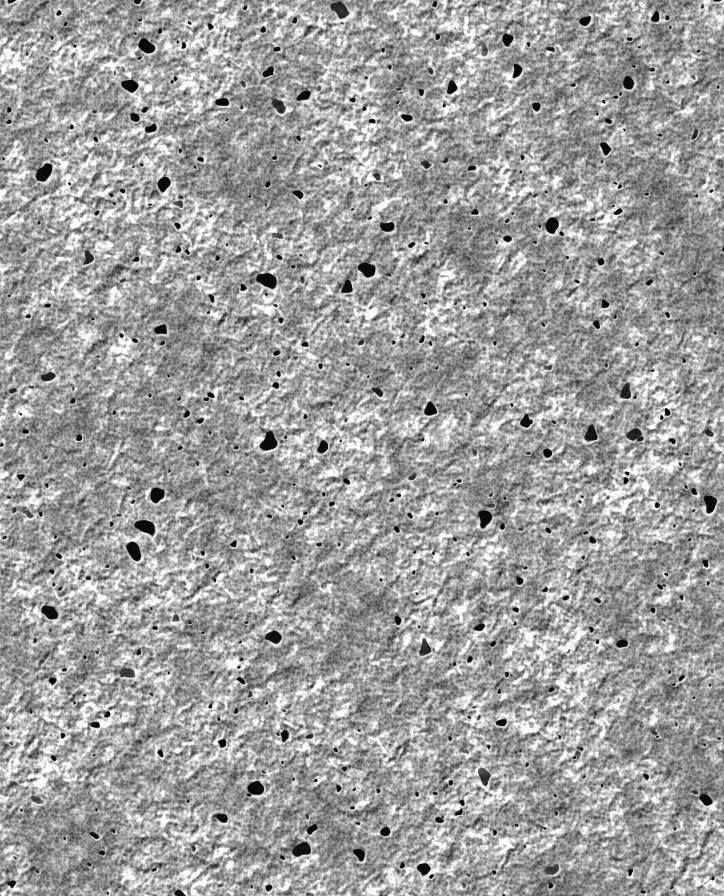
Reproduce this texture procedurally as a WebGL 2 fragment shader.

```glsl
#version 300 es
precision highp float;

uniform vec2 u_resolution;
out vec4 outColor;

vec2 hash2(vec2 cell) {
    vec3 q = fract(cell.xyx * vec3(0.1031, 0.1030, 0.0973));
    q += dot(q, q.yzx + 33.33);
    return fract((q.xx + q.yz) * q.zy);
}

// Distance to the nearest scattered point
float cellular(vec2 p) {
    vec2 base = floor(p);
    float nearest = 4.0;
    for (int y = -1; y <= 1; y++) {
        for (int x = -1; x <= 1; x++) {
            vec2 cell = base + vec2(x, y);
            vec2 d = cell + hash2(cell) - p;
            nearest = min(nearest, dot(d, d));
        }
    }
    return sqrt(nearest);
}

// Broad cloudy tone from layered, bent sines
float mottling(vec2 p, float freq) {
    float sum = 0.0, amp = 0.5;
    for (int i = 0; i < 4; i++) {
        p = mat2(0.8, 0.6, -0.6, 0.8) * p + 0.37;
        vec2 q = p * freq;
        sum += amp * sin(q.x + 1.7 * sin(q.y * 0.8)) * sin(q.y + 1.3 * sin(q.x * 0.7));
        freq *= 1.9;
        amp *= 0.65;
    }
    return sum;
}

vec2 warp(vec2 p, float freq, float amount) {
    vec2 bend = sin(p.yx * freq + 2.0 * sin(p * freq * 0.63 + 1.3));
    bend += 0.6 * sin(p.yx * freq * 2.3 + 1.5 * sin(p * freq * 1.7));
    return p + amount * bend;
}

float stoneHeight(vec2 p) {
    vec2 q = warp(p, 95.0, 0.004);
    return 0.46 * cellular(q * 40.0)
         + 0.30 * cellular(q * 83.0 + 17.0)
         + 0.19 * cellular(p * 165.0 + 41.0);
}

// x: dark hollow, y: lit rim on the far wall
vec2 pits(vec2 p, float freq, float share, float minRadius, float maxRadius, vec2 lightDir) {
    vec2 base = floor(p * freq);
    vec2 result = vec2(0.0);
    for (int y = -1; y <= 1; y++) {
        for (int x = -1; x <= 1; x++) {
            vec2 cell = base + vec2(x, y);
            vec2 shape = hash2(cell + 71.0);
            vec2 kind = hash2(cell + 153.0);
            vec2 d = p - (cell + hash2(cell + 29.0)) / freq;
            float radius = mix(minRadius, maxRadius, shape.x * shape.x);
            float turn = 6.2832 * shape.y;
            vec2 axis = vec2(cos(turn), sin(turn));
            vec2 local = vec2(dot(d, axis), dot(d, vec2(-axis.y, axis.x)));
            local.y += 0.25 * radius * sin(local.x / radius * 1.8 + turn);
            local *= vec2(mix(0.65, 1.0, kind.y), 1.15);
            float dist = length(local) - radius;
            float present = step(kind.x, share);
            float depth = mix(0.55, 1.0, smoothstep(0.0, 0.3, kind.y));
            float hollow = 1.0 - smoothstep(-0.0012, 0.0008, dist);
            float ring = smoothstep(-0.0008, 0.0008, dist)
                       * (1.0 - smoothstep(0.0012, 0.0015 + 0.45 * radius, dist));
            float facing = 0.35 + 0.65 * dot(d, lightDir) / (length(d) + 0.0001);
            result = max(result, present * vec2(hollow * depth, ring * max(facing, 0.0)));
        }
    }
    return result;
}

void main() {
    vec2 p = gl_FragCoord.xy / u_resolution.y;
    vec2 lightDir = normalize(vec2(0.5, -0.85));
    float cloud = mottling(p + 2.0, 17.0);
    float patches = mottling(p + 5.0, 38.0);
    float rough = clamp(0.95 + 0.6 * cloud + 0.5 * patches, 0.45, 1.5);

    // Lit relief
    vec2 offset = lightDir * 0.0017;
    float relief = stoneHeight(p + offset) - stoneHeight(p - offset);
    float grey = 0.61 + 0.11 * cloud + 0.10 * patches + 1.25 * rough * relief;

    // Pale crusts and dusty grain
    float crust = cellular(warp(p, 130.0, 0.005) * vec2(52.0, 44.0) + 9.0);
    grey += 0.24 * rough * (1.0 - smoothstep(0.12, 0.32, crust));
    grey -= 0.12 * smoothstep(0.62, 0.85, crust);
    grey += 0.32 * (cellular(p * 270.0 + 83.0) - 0.45);

    // Open pores
    vec2 large = pits(warp(p, 160.0, 0.0012), 18.0, 0.46, 0.0035, 0.0095, lightDir);
    vec2 small = pits(p, 45.0, 0.26, 0.0016, 0.0034, lightDir);
    grey = mix(grey, 0.98, 0.8 * max(large.y, 0.8 * small.y));
    grey = mix(grey, 0.04, max(large.x, small.x));

    outColor = vec4(vec3(clamp(grey, 0.02, 0.98)), 1.0);
}
```
